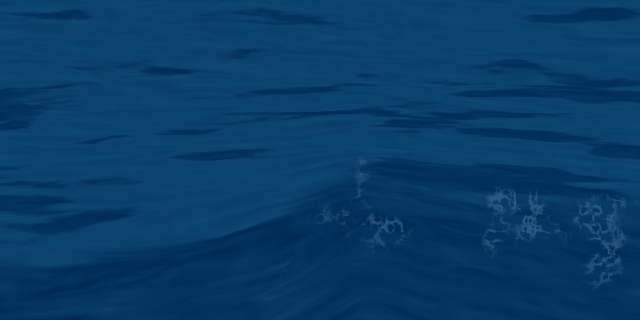
This texture is drawn by a Shadertoy shader. Its source:

```glsl
float hash(vec2 p) {
    return fract(sin(dot(p, vec2(127.1, 311.7))) * 43758.5453);
}

float noise(vec2 p) {
    vec2 cell = floor(p), f = fract(p);
    f = f * f * (3.0 - 2.0 * f);
    return mix(mix(hash(cell), hash(cell + vec2(1, 0)), f.x),
               mix(hash(cell + vec2(0, 1)), hash(cell + vec2(1, 1)), f.x), f.y);
}

float fbm(vec2 p) {
    float sum = 0.0, amp = 0.5;
    for (int i = 0; i < 5; i++) {
        sum += amp * noise(p);
        p = mat2(1.9, 0.3, -0.3, 1.9) * p + 17.3;
        amp *= 0.5;
    }
    return sum;
}

// Sharp-topped wavelets
float ridges(vec2 p) {
    float sum = 0.0, amp = 0.5;
    for (int i = 0; i < 5; i++) {
        sum += amp * (1.0 - abs(2.0 * noise(p) - 1.0));
        p = mat2(1.8, 0.35, -0.25, 2.0) * p + 9.7;
        amp *= 0.52;
    }
    return sum;
}

// Outline of the large foreground swell
float crestHeight(float x) {
    float d = x - 1.13;
    return 0.2 + 0.3 * exp(-sqrt(d * d + 0.004) / 0.42) + 0.1 * smoothstep(0.9, 1.6, x);
}

void mainImage(out vec4 fragColor, in vec2 fragCoord) {
    vec2 p = fragCoord / iResolution.y;

    // Wave coordinates follow the swell and shrink with distance
    float bend = 1.0 - smoothstep(0.3, 0.85, p.y);
    float crest = crestHeight(p.x);
    vec2 q = vec2((p.x - 1.0) * mix(2.3, 3.8, p.y), (p.y - crest * bend) * mix(11.0, 15.0, p.y));
    q += 0.9 * vec2(fbm(q * 0.8 + 31.0) - 0.5, fbm(q * 0.9 + 57.0) - 0.5);

    // Shaded face of the swell below its crest
    float below = crest - p.y + 0.12 * (fbm(q * vec2(1.5, 0.5) + 5.0) - 0.5);
    float face = smoothstep(-0.02, 0.07, below);

    // Dark troughs on the open water
    float trough = smoothstep(0.53, 0.65, fbm(q + 83.0));
    float light = mix(0.88 - 0.72 * trough, 0.27 - 0.15 * trough, face);

    // Wavelets: bright backs, dark fronts
    vec2 r = q * vec2(1.5, 1.2) + 40.0;
    float slope = ridges(r) - ridges(r + vec2(0.12, 0.3));
    light += slope * mix(0.5, 0.8, face);

    // Thin glints along the swell
    float line = 1.0 - abs(2.0 * fbm(q * vec2(0.9, 1.1) + 120.0) - 1.0);
    light += 0.35 * face * pow(line, 12.0) * noise(q * vec2(3.0, 2.0) + 7.0);
    light += 0.12 * (fbm(q * vec2(5.0, 4.0)) - 0.5);

    vec3 deepBlue = vec3(0.0, 0.175, 0.345);
    vec3 seaBlue = vec3(0.05, 0.275, 0.445);
    vec3 color = mix(deepBlue, seaBlue, clamp(light, -0.1, 1.12));

    // Lacy foam on the right-hand crests
    float patches = smoothstep(0.55, 0.7, fbm(p * vec2(9.0, 7.0) + 12.0));
    float band = smoothstep(-0.03, 0.01, below) * (1.0 - smoothstep(0.15, 0.35, below));
    float lace = smoothstep(0.6, 0.85, ridges(p * vec2(45.0, 38.0)));
    float foam = patches * band * lace * smoothstep(0.8, 1.1, p.x);
    color = mix(color, vec3(0.25, 0.42, 0.58), 0.6 * foam);

    fragColor = vec4(max(color, 0.0), 1.0);
}
```
